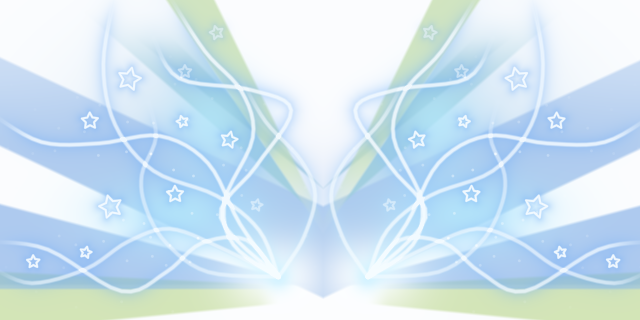
A Shadertoy shader for this background:

```glsl
// Mirrored wings of pale blue, teal and green light beams fanning from a glowing
// focus, overlaid with neon ribbons, outlined stars and fine sparkles.
// Beams are half-plane products; ribbons are distances to Catmull-Rom curves.

const vec2 FOCUS = vec2(.87, .135);

float segmentDistance(vec2 p, vec2 a, vec2 b) {
    vec2 ab = b - a;
    return length(p - a - ab * clamp(dot(p - a, ab) / dot(ab, ab), 0., 1.));
}

// Soft mask of the half plane to the left of a -> b
float edge(vec2 p, vec2 a, vec2 b) {
    vec2 dir = normalize(b - a), v = p - a;
    return smoothstep(-.006, .006, dir.x * v.y - dir.y * v.x);
}

// Area between two lines, each given from near to far
float beam(vec2 p, vec4 upper, vec4 lower) {
    return edge(p, upper.xy, upper.zw) * edge(p, lower.zw, lower.xy);
}

float blob(vec2 p, vec2 center, vec2 radius) {
    vec2 v = (p - center) / radius;
    return exp(-dot(v, v));
}

float hash(vec2 p) {
    return fract(sin(dot(p, vec2(127.1, 311.7))) * 43758.5);
}

// Halo (x) and core (y) of a smooth curve through six points to the focus
vec2 ribbon(vec2 p, vec4 a, vec4 b, vec4 c) {
    vec2 k[9] = vec2[9](a.xy, a.xy, a.zw, b.xy, b.zw, c.xy, c.zw, FOCUS, FOCUS);
    float dist = 9.;
    vec2 last = a.xy;
    for (int i = 0; i < 6; i++) {
        vec2 m = (k[i + 2] - k[i]) * .5, n = (k[i + 3] - k[i + 1]) * .5;
        vec2 span = k[i + 2] - k[i + 1];
        for (int j = 1; j <= 6; j++) {
            float t = float(j) / 6.;
            vec2 q = k[i + 1] + t * (m + t * (3. * span - 2. * m - n + t * (m + n - 2. * span)));
            dist = min(dist, segmentDistance(p, last, q));
            last = q;
        }
    }
    return smoothstep(-.02, .16, length(p - a.xy))
        * vec2(exp(-dist / .017), 1. - smoothstep(.002, .01, dist));
}

// Distance to the outline of a five-pointed star
float starOutline(vec2 p, float radius, float turn) {
    float angle = abs(mod(atan(p.x, p.y) + turn, 1.2566) - .6283);
    vec2 q = length(p) * vec2(cos(angle), sin(angle));
    return segmentDistance(q, vec2(radius, 0), radius * vec2(.42, .306));
}

vec3 beams(vec2 p) {
    vec3 col = vec3(.985, .99, .997);
    col = mix(col, vec3(.9, .925, .975), .8 * blob(p, vec2(1, .38), vec2(.22, .17)));

    // Upper fan: pale veil, blue, teal, dark teal and green
    vec4 greenLine = vec4(.94, .375, .52, 1), blueLine = vec4(FOCUS, 0, .544);
    float veil = beam(p, greenLine, blueLine) * blob(p, vec2(.72, .44), vec2(.43, .36));
    col = mix(col, vec3(.7, .83, .93), .9 * veil);
    float blue = beam(p, vec4(1, .36, 0, .82), blueLine);
    col = mix(col, vec3(.65, .77, .925), blue * mix(.85, .55, smoothstep(.5, .85, p.y)));
    float teal = beam(p, greenLine, vec4(1, .32, .3, .93));
    col = mix(col, vec3(.6, .79, .85), teal * .8 * (1. - smoothstep(.62, .98, p.y)));
    float dark = beam(p, vec4(1, .42, .56, .86), vec4(1, .42, .45, .86));
    col = mix(col, vec3(.5, .71, .78), dark * .6 * (1. - smoothstep(.68, .9, p.y)));
    float green = beam(p, vec4(.98, .37, .67, 1), greenLine);
    col = mix(col, vec3(.79, .88, .71), green * .85 * smoothstep(.26, .58, p.y));

    // Lower fan: blue above a green floor with a shaded rim
    float low = beam(p, vec4(FOCUS, 0, .362), vec4(.87, .11, 0, .11));
    col = mix(col, vec3(.65, .77, .93), low * .9);
    float ground = beam(p, vec4(.87, .11, 0, .15), vec4(.86, .05, .35, 0));
    vec3 floorColor = mix(vec3(.8, .88, .67), vec3(.62, .77, .8), smoothstep(.092, .102, p.y));
    col = mix(col, floorColor, ground * .85 * (1. - smoothstep(.8, .88, p.x)));

    // Cyan haze and the white burst at the focus
    vec3 cyan = vec3(.71, .915, .99);
    col = mix(col, cyan, .7 * blob(p, vec2(.66, .61), vec2(.12, .14)));
    col = mix(col, cyan, .8 * blob(p, vec2(.56, .33), vec2(.25, .12)));
    return mix(col, vec3(1), .95 * blob(p, FOCUS, vec2(.16, .12)));
}

void mainImage(out vec4 fragColor, in vec2 fragCoord) {
    vec2 p = fragCoord / iResolution.xy * vec2(2, 1);
    p.x = 1.01 - abs(p.x - 1.01);
    vec3 col = beams(p);

    // Ribbons, from the outer end inwards
    vec2 light = .8 * ribbon(p, vec4(.36, 1.02, .323, .8), vec4(.36, .61, .48, .466), vec4(.677, .388, .81, .28));
    light += .9 * ribbon(p, vec4(-.02, .64, .13, .556), vec4(.31, .552, .5, .575), vec4(.65, .49, .75, .3));
    light += .9 * ribbon(p, vec4(.53, 1.01, .64, .84), vec4(.755, .714, .79, .57), vec4(.703, .375, .73, .235));
    light += .9 * ribbon(p, vec4(.48, .88, .56, .755), vec4(.78, .72, .91, .655), vec4(.8, .48, .69, .32));
    light += .7 * ribbon(p, vec4(.755, .75, .83, .62), vec4(.94, .5, .985, .39), vec4(.95, .26, .895, .17));
    light += .6 * ribbon(p, vec4(.465, .68, .487, .57), vec4(.443, .453, .456, .35), vec4(.52, .24, .65, .15));
    light += .8 * ribbon(p, vec4(-.02, .245, .15, .22), vec4(.38, .09, .52, .15), vec4(.63, .24, .77, .25));
    light += .7 * ribbon(p, vec4(-.02, .16, .1, .115), vec4(.27, .16, .4, .245), vec4(.53, .285, .68, .23));

    // Stars: x, y, radius
    vec3 stars[11] = vec3[11](vec3(.404, .753, .036), vec3(.281, .622, .026), vec3(.57, .62, .018),
        vec3(.716, .563, .026), vec3(.547, .393, .026), vec3(.346, .354, .036), vec3(.268, .211, .018),
        vec3(.104, .182, .02), vec3(.677, .898, .021), vec3(.802, .359, .018), vec3(.578, .776, .02));
    for (int i = 0; i < 11; i++) {
        float d = starOutline(p - stars[i].xy, stars[i].z, .4 + .25 * float(i % 3));
        light += (i < 8 ? 1. : .55) * vec2(exp(-d / .011), 1. - smoothstep(.001, .006, d));
    }

    // Sparkles, one per grid cell
    vec2 cell = floor(p * 14.), offset = .2 + .6 * vec2(hash(cell), hash(cell + 7.));
    float sparkle = 1. - smoothstep(.03, .09, length(fract(p * 14.) - offset));
    light.y += .5 * sparkle * step(.6, hash(cell + 3.)) * blob(p, vec2(.5, .4), vec2(.35, .3));

    // Halo and core
    vec3 halo = mix(vec3(.78, .94, 1), vec3(.46, .69, .97), smoothstep(.08, .5, length(p - FOCUS)));
    col = mix(col, halo, .75 * (1. - exp(-light.x)));
    fragColor = vec4(mix(col, vec3(.97, .99, 1), .92 * min(light.y, 1.)), 1);
}
```
